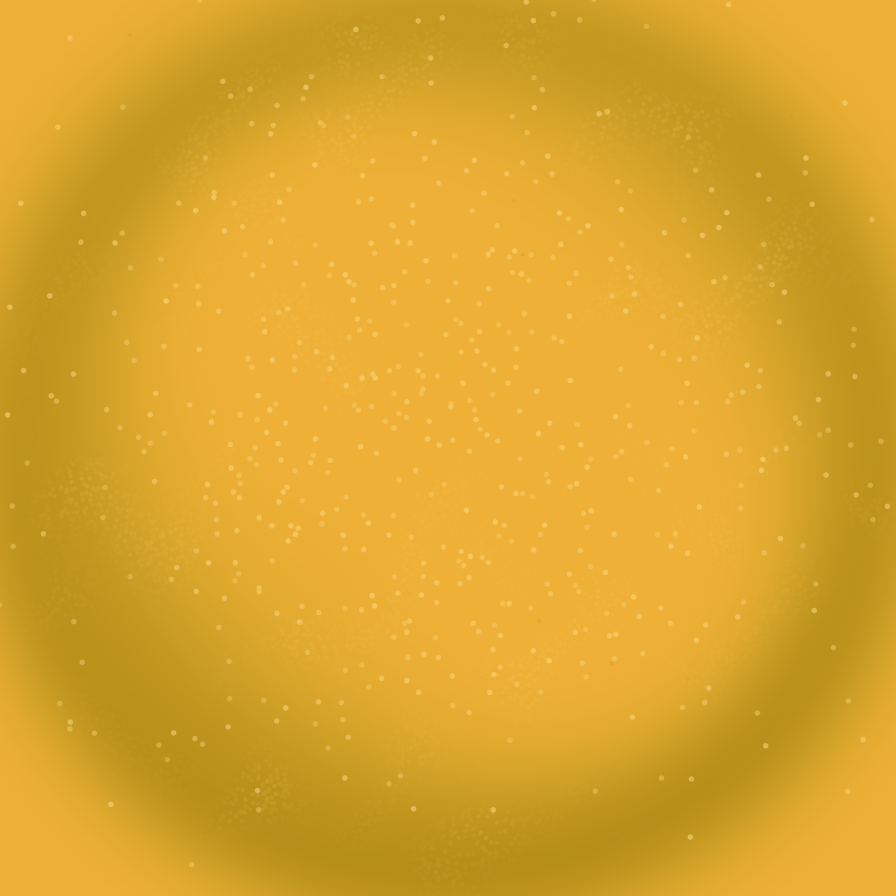
Write a WebGL 2 fragment shader that draws this background.

```glsl
#version 300 es
precision highp float;
// Golden backdrop with a soft dark ring, scattered pale dots and faint dusty patches.

uniform vec2 u_resolution;
out vec4 fragColor;

vec3 hash3(vec2 cell) {
    vec3 q = fract(cell.xyx * vec3(0.1031, 0.1030, 0.0973));
    q += dot(q, q.yxz + 33.33);
    return fract((q.xxy + q.yzz) * q.zyx);
}

// Jittered round dots; the chance of a dot falls off around the centre.
float dots(vec2 p, float cells, float radius, float chance, float spread) {
    float soft = 0.75 / min(u_resolution.x, u_resolution.y);
    vec2 home = floor(p * cells);
    float cover = 0.0;
    for (int y = -1; y <= 1; y++) {
        for (int x = -1; x <= 1; x++) {
            vec2 cell = home + vec2(x, y);
            vec3 h = hash3(cell + cells);
            vec2 spot = (cell + h.xy) / cells;
            vec2 away = (spot - vec2(0.47, 0.53)) / spread;
            float present = step(h.z, chance * exp(-0.5 * dot(away, away)));
            float disc = 1.0 - smoothstep(radius - soft, radius + soft, distance(p, spot));
            float strength = 0.55 + 0.45 * fract(h.z * 91.7);
            cover = max(cover, disc * present * strength);
        }
    }
    return cover;
}

// Cellular clouds, slanted and uneven, that gather the fine dust.
float dustPatches(vec2 p) {
    vec2 q = p * 5.5 + 0.22 * sin(p.yx * 31.0 + vec2(0.6, 2.1));
    vec2 home = floor(q);
    float cloud = 0.0;
    for (int y = -1; y <= 1; y++) {
        for (int x = -1; x <= 1; x++) {
            vec2 cell = home + vec2(x, y);
            vec3 h = hash3(cell + 17.0);
            vec2 d = q - cell - h.xy;
            d.x -= 0.4 * d.y;
            cloud += (0.4 + 0.6 * h.z) * exp(-dot(d, d) * 14.0);
        }
    }
    return min(cloud, 1.0);
}

// Ring shade: tight outside, with an inner fade that widens on one diagonal.
float ringShade(vec2 c) {
    float r = length(c);
    vec2 dir = c / max(r, 0.001);
    float inner = 0.083 + 0.05 * dir.x * dir.y - 0.012 * (dir.x + dir.y);
    float offset = r - 0.475;
    float t = offset / (offset > 0.0 ? 0.055 : inner);
    return exp(-0.5 * t * t) * (0.88 - 0.13 * dir.y);
}

void main() {
    vec2 p = gl_FragCoord.xy / u_resolution;
    vec2 c = p - 0.5;

    // Gold field and olive ring
    vec3 gold = vec3(0.935, 0.69, 0.212);
    vec3 olive = vec3(0.715, 0.56, 0.10);
    float shade = ringShade(c);
    vec3 color = mix(gold, olive, shade);
    color.g += 0.035 * shade * (1.0 - shade);

    // Fine dust inside the ring
    float dust = dots(p, 170.0, 0.0024, 0.6, 2.0) * dustPatches(p);
    dust *= 1.0 - smoothstep(0.42, 0.54, length(c));
    color = mix(color, vec3(0.96, 0.79, 0.38), 0.24 * dust);

    // Sparse dark flecks and the pale dots
    color = mix(color, vec3(0.80, 0.55, 0.12), 0.3 * dots(p, 40.0, 0.0022, 0.02, 0.3));
    color = mix(color, vec3(0.99, 0.85, 0.50), 0.58 * dots(p, 64.0, 0.003, 0.37, 0.25));

    fragColor = vec4(color, 1.0);
}
```
